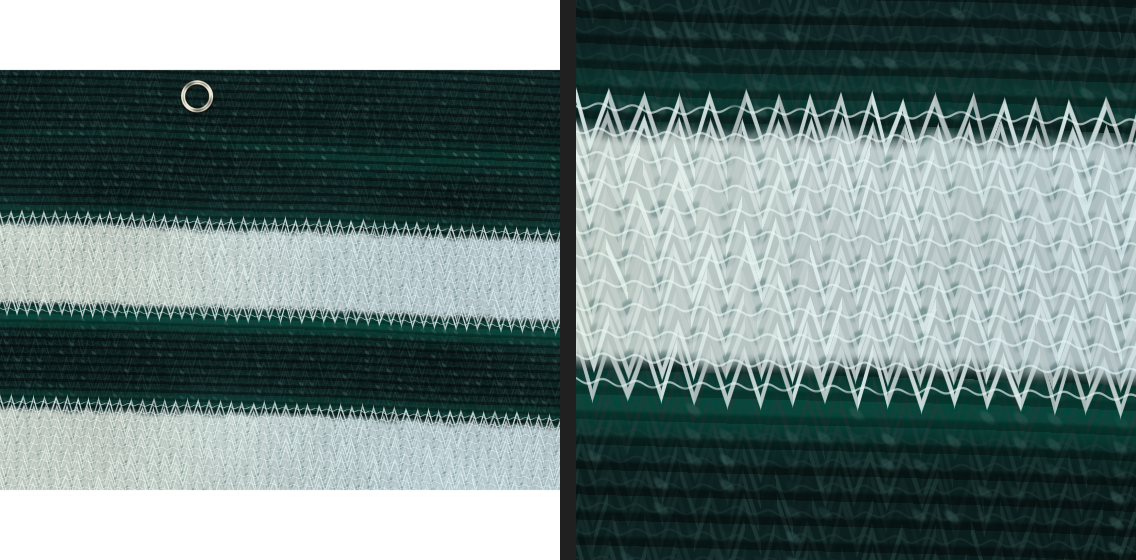
Left: the whole. Right: its middle third, enlarged.
Reproduce this texture procedurally as a WebGL 1 fragment shader.

```glsl
precision highp float;
uniform vec2 u_resolution;

const float COLUMNS = 51.0;       // stitches across
const float PITCH = 0.015;        // height of one knitted row
const float STRIPE_BASE = 0.440;  // lower tips of the upper pale stripe
const float STRIPE_ROWS = 12.0;
const float LOWER_TOP = -10.0;    // upper tips of the lower stripe, in rows
const float TOOTH_ROWS = 2.0;     // rows spanned by one zigzag
const float THREAD = 0.00125;     // half width of a zigzag thread
const float CHAIN = 0.0007;       // half width of a row thread
const float MARGIN = 0.125;
const vec2 RING_CENTER = vec2(0.352, 0.828);
const float RING_RADIUS = 0.0250;
const float RING_HALF = 0.0036;

const vec3 PAPER = vec3(1.0);
const vec3 DARK = vec3(0.045, 0.125, 0.125);
const vec3 DARK_THREAD = vec3(0.13, 0.24, 0.23);
const vec3 DARK_GLINT = vec3(0.27, 0.43, 0.41);
const vec3 TEAL = vec3(0.01, 0.33, 0.27);
const vec3 GAP = vec3(0.52, 0.62, 0.62);
const vec3 WEAVE = vec3(0.75, 0.80, 0.80);
const vec3 PALE_THREAD = vec3(0.91, 0.95, 0.95);
const vec3 METAL_DARK = vec3(0.36, 0.36, 0.31);
const vec3 METAL_LIGHT = vec3(0.93, 0.91, 0.84);

float hash(vec2 p) {
  return fract(sin(dot(p, vec2(127.1, 311.7))) * 4375.85);
}

float noise(vec2 p) {
  vec2 i = floor(p), f = fract(p);
  f = f * f * (3.0 - 2.0 * f);
  return mix(mix(hash(i), hash(i + vec2(1.0, 0.0)), f.x),
             mix(hash(i + vec2(0.0, 1.0)), hash(i + 1.0), f.x), f.y);
}

float stroke(float d, float halfWidth, float aa) {
  return 1.0 - smoothstep(halfWidth - aa, halfWidth + aa, d);
}

// 1 inside both pale stripes, shrunk by inset rows
float paleArea(float r, float inset, float soft) {
  float upper = smoothstep(inset - soft, inset + soft, r)
              * (1.0 - smoothstep(STRIPE_ROWS - inset - soft, STRIPE_ROWS - inset + soft, r));
  float lower = 1.0 - smoothstep(LOWER_TOP - inset - soft, LOWER_TOP - inset + soft, r);
  return max(upper, lower);
}

// Overlapping zigzags: x is dark thread coverage, y is pale, z is pale tone
vec3 zigzags(float u, float r, float aa) {
  vec3 result = vec3(0.0, 0.0, 0.5);
  float slope = TOOTH_ROWS * PITCH * COLUMNS * 2.0;
  for (int i = 0; i < 4; i++) {
    float k = floor(r) + 1.0 - float(i);
    float x = u + 0.22 * (noise(vec2(u * 0.9, k * 3.7)) - 0.5);
    float wave = abs(fract(x) - 0.5) * 2.0;
    float tip = 0.35 * (noise(vec2(u * 1.3, k * 5.1 + 9.0)) - 0.5);
    float d = abs(r - k - TOOTH_ROWS * wave - tip) * PITCH / sqrt(1.0 + slope * slope);
    float cover = stroke(d, THREAD, aa);
    float pale = paleArea(k + 0.5 * TOOTH_ROWS, 0.5, 0.1);
    float tone = hash(vec2(floor(x * 2.0), k));
    result.x = max(result.x, cover * (1.0 - pale) * tone);
    result.z = mix(result.z, tone, cover * pale);
    result.y = max(result.y, cover * pale);
  }
  return result;
}

vec3 cloth(vec2 p, float aa) {
  float sag = 0.018 * p.x + 0.015 * p.x * p.x + 0.004 * (noise(p * vec2(5.0, 3.0)) - 0.5);
  float r = (p.y + sag - STRIPE_BASE) / PITCH;
  float u = p.x * COLUMNS + 0.3 * (noise(p * 9.0) - 0.5);
  vec2 cell = floor(vec2(u, r));
  vec2 q = fract(vec2(u, r)) - 0.5;
  float wear = hash(cell);
  float cloud = noise(p * vec2(5.0, 8.0));
  vec3 zig = zigzags(u, r, aa);

  // Wavy thread along every row
  float chainY = r + 0.12 * sin(6.2832 * u) + 0.2 * (noise(vec2(u * 0.6, cell.y)) - 0.5);
  float chain = stroke(abs(fract(chainY) - 0.5) * PITCH, CHAIN, aa);

  // Green light at the stripe edges and in the stretched fold
  float edge = 0.75 * exp(-pow((r + 0.2) / 1.5, 2.0))
             + 0.40 * exp(-pow((r - STRIPE_ROWS) / 1.3, 2.0))
             + 0.45 * exp(-pow((r - LOWER_TOP) / 1.2, 2.0));
  float right = smoothstep(0.2, 0.75, p.x);
  float foldY = 0.765 - 0.05 * right + 0.012 * (noise(vec2(p.x * 7.0, 2.0)) - 0.5);
  float fold = exp(-pow((p.y - foldY) / mix(0.010, 0.030, right), 2.0)) * mix(0.35, 0.7, right);

  // Dark knit with slanted glints
  vec3 color = DARK * (0.75 + 0.5 * cloud);
  color = mix(color, TEAL, clamp(edge + 0.6 * fold, 0.0, 0.85));
  color = mix(color, DARK_THREAD, 0.75 * zig.x);
  color = mix(color, DARK_THREAD, 0.4 * chain);
  float slant = length(vec2((q.x + 0.5 * q.y) / 0.22, q.y / 0.32));
  float glint = (1.0 - smoothstep(0.5, 1.1, slant)) * smoothstep(0.35, 1.0, wear);
  color = mix(color, DARK_GLINT, glint * (0.4 + 0.35 * fold));
  color *= 1.0 - 0.4 * (1.0 - smoothstep(0.1, 0.3, abs(q.y + 0.35))) * (1.0 - edge * 0.6);

  // Pale knit with small open slits
  float body = paleArea(r + 0.4 * (noise(vec2(u, cell.y)) - 0.5), 1.4, 0.5);
  float slit = 1.0 - smoothstep(0.5, 1.1, length(vec2((q.x - 0.3 * q.y) / 0.25, q.y / 0.42)));
  vec3 weave = mix(WEAVE, GAP, slit * (0.35 + 0.65 * wear));
  color = mix(color, weave * (0.94 + 0.1 * cloud), body * 0.95);
  vec3 pale = PALE_THREAD * mix(0.82, 1.06, zig.z);
  color = mix(color, pale, zig.y * mix(0.85, 0.65, body));
  color = mix(color, PALE_THREAD, chain * 0.65 * paleArea(r, 0.3, 0.15));
  vec3 tint = mix(vec3(1.03, 1.02, 0.98), vec3(0.97, 1.0, 1.02), smoothstep(0.1, 0.8, p.x));
  return color * mix(vec3(1.0), tint, body);
}

// Metal eyelet with a soft shadow
vec3 eyelet(vec3 color, vec2 p, float aa) {
  vec2 q = p - RING_CENTER;
  float d = abs(length(q) - RING_RADIUS);
  float angle = atan(q.y, q.x);
  float shadow = 1.0 - smoothstep(0.0, 0.009, abs(length(q + vec2(-0.001, 0.003)) - RING_RADIUS));
  float shine = 0.55 + 0.3 * sin(angle * 2.0 + 0.6) + 0.25 * sin(angle * 5.0);
  float groove = smoothstep(0.0004, 0.0018, d);
  vec3 metal = mix(METAL_DARK, METAL_LIGHT, clamp(shine + 0.35 * groove, 0.0, 1.0));
  return mix(color * (1.0 - 0.5 * shadow), metal, stroke(d, RING_HALF, aa));
}

void main() {
  vec2 p = gl_FragCoord.xy / u_resolution;
  float aa = 0.75 / min(u_resolution.x, u_resolution.y);
  vec3 color = eyelet(cloth(p, aa), p, aa);
  float inside = stroke(abs(p.y - 0.5), 0.5 - MARGIN, aa);
  gl_FragColor = vec4(mix(PAPER, color, inside), 1.0);
}
```
